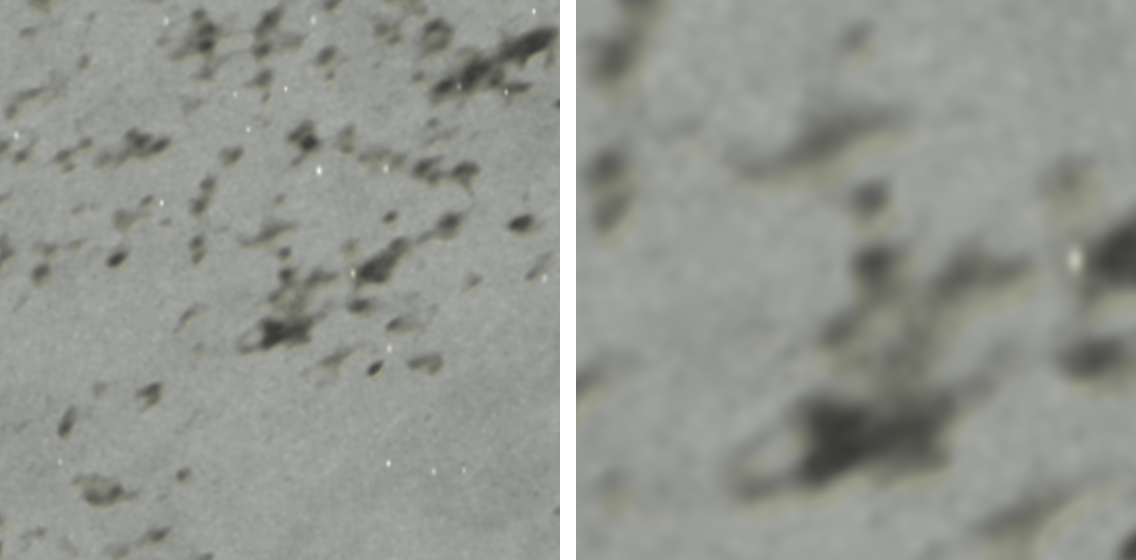
Left: the whole. Right: its middle third, enlarged.
Write a WebGL 1 fragment shader that draws this texture.

```glsl
precision highp float;
// Weathered pale grey stone with slanted clusters of soft dark pits and a few bright flecks.

uniform vec2 u_resolution;

const vec3 PALE_STONE = vec3(0.606, 0.616, 0.594);
const vec3 PIT_SHADOW = vec3(0.225, 0.225, 0.220);
const vec3 OLIVE_TINT = vec3(-0.012, -0.010, -0.060);
const vec3 FLECK_LIGHT = vec3(0.34, 0.34, 0.32);

const float SLANT = 0.58;          // direction of the grain, radians
const float STRETCH = 0.62;        // below 1 lengthens features along the slant
const float PATCH_SCALE = 4.5;     // cells across the canvas
const float PIT_SCALE = 25.0;
const float GRAIN_SCALE = 95.0;
const float FLECK_SCALE = 15.0;
const float FLECK_SHARE = 0.07;    // share of cells holding a fleck
const float FLECK_RADIUS = 0.085;  // in cells
const float PIT_BIAS = -0.14;      // raises or lowers pit coverage
const float MOTTLE_DEPTH = 0.030;
const float GRAIN_DEPTH = 0.026;
const vec2 DENSER_TOWARD = vec2(0.32, 0.55);
const vec2 FRINGE_SHIFT = vec2(-0.004, 0.011);

vec3 hash3(vec2 cell) {
  vec3 h = fract(cell.xyx * vec3(0.1031, 0.1030, 0.0973));
  h += dot(h, h.yxz + 33.33);
  return fract((h.xxy + h.yzz) * h.zyx);
}

// Cellular noise: a sum of soft light and dark spots, one per cell.
float spotNoise(vec2 p) {
  vec2 cell = floor(p);
  vec2 local = p - cell;
  float total = 0.0;
  for (int y = -1; y <= 1; y++) {
    for (int x = -1; x <= 1; x++) {
      vec2 offset = vec2(float(x), float(y));
      vec3 h = hash3(cell + offset + 71.0);
      vec2 d = offset + h.xy - local;
      float falloff = max(1.0 - dot(d, d), 0.0);
      total += (2.0 * h.z - 1.0) * falloff * falloff * falloff;
    }
  }
  return total;
}

vec2 alongSlant(vec2 p) {
  float c = cos(SLANT);
  float s = sin(SLANT);
  return vec2((c * p.x + s * p.y) * STRETCH, c * p.y - s * p.x);
}

// Broad patches where pits gather.
float pitDensity(vec2 p) {
  vec2 q = alongSlant(p);
  return 0.55 * spotNoise(q * PATCH_SCALE + 5.3)
       + 0.60 * spotNoise(q * PATCH_SCALE * 2.3 + 17.0)
       + dot(p - 0.5, DENSER_TOWARD) + PIT_BIAS;
}

// Pit depth, from 0 on the flat face to 1 in the deepest shadow.
float pitDepth(vec2 p, float density) {
  vec2 q = alongSlant(p);
  float detail = 0.85 * spotNoise(q * PIT_SCALE + 31.0)
               + 0.60 * spotNoise(q * PIT_SCALE * 1.9 + 43.0);
  return smoothstep(0.0, 1.5, detail + density);
}

// Sparse bright mineral flecks.
float flecks(vec2 p) {
  vec2 q = p * FLECK_SCALE;
  vec2 cell = floor(q);
  vec3 h = hash3(cell + 211.0);
  vec3 look = hash3(cell + 307.0);
  vec2 d = (q - cell - 0.3 - 0.4 * h.xy) * vec2(1.25, 0.85);
  float radius = FLECK_RADIUS * mix(0.65, 1.2, look.x);
  float present = step(1.0 - FLECK_SHARE, h.z);
  return present * mix(0.35, 1.0, look.y) * exp(-dot(d, d) / (radius * radius));
}

void main() {
  vec2 p = gl_FragCoord.xy / min(u_resolution.x, u_resolution.y);
  vec2 q = alongSlant(p);

  // Pits, with an olive fringe along their lower edge
  float density = pitDensity(p);
  float pit = pitDepth(p, density);
  float pitAbove = pitDepth(p + FRINGE_SHIFT, density);
  float fringe = smoothstep(0.05, 0.40, pitAbove) * (1.0 - pit);

  // Flat face: broad mottling and fine grain
  float mottle = spotNoise(q * 7.0 + 61.0) + 0.7 * spotNoise(q * 19.0 + 83.0);
  float grain = spotNoise(p * GRAIN_SCALE) + 0.7 * spotNoise(q * GRAIN_SCALE * 0.55);

  vec3 color = mix(PALE_STONE, PIT_SHADOW, pit);
  color += MOTTLE_DEPTH * min(mottle, 0.3) + GRAIN_DEPTH * grain;
  color += OLIVE_TINT * fringe;
  color += FLECK_LIGHT * flecks(p);

  gl_FragColor = vec4(clamp(color, 0.0, 1.0), 1.0);
}
```
